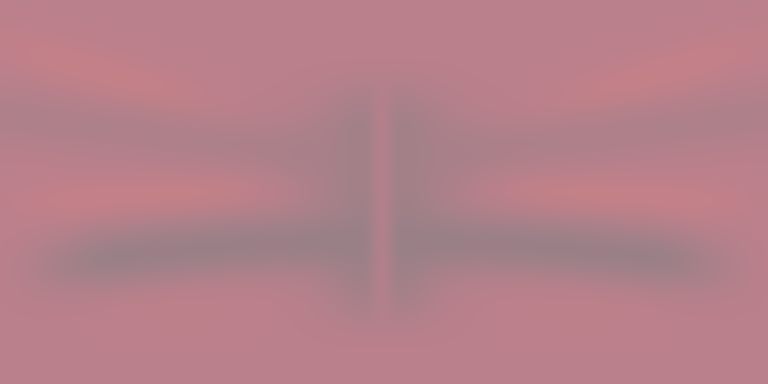
Write a Shadertoy shader that draws this background.

```glsl
// Soft, mirrored grey bands and rosy glows around a slim vertical stem.

const vec3 ROSE  = vec3(0.730, 0.500, 0.548);
const vec3 GREY  = vec3(0.592, 0.502, 0.525);
const vec3 CORAL = vec3(0.785, 0.500, 0.525);

const float AXIS_X       = 0.995;  // mirror axis, in canvas heights
const float STEM_WIDTH   = 0.175;
const float STEM_SHADE   = 0.78;
const float SEAM_WIDTH   = 0.030;
const float SEAM_LIGHT   = 0.72;
const float LOWER_SHADE  = 0.92;
const float UPPER_SHADE  = 0.36;
const float GLOW_AMOUNT  = 0.75;

// Bell curve with value 1 at zero and 1/e at the given width.
float bell(float offset, float width) {
    float t = offset / width;
    return exp(-t * t);
}

// Smooth plateau between two soft edges.
float window(float v, float start, float end, float softness) {
    return smoothstep(start - softness, start + softness, v)
         * (1.0 - smoothstep(end - softness, end + softness, v));
}

void mainImage(out vec4 fragColor, in vec2 fragCoord) {
    vec2 p = fragCoord / iResolution.xy * vec2(2.0, 1.0);
    float side = abs(p.x - AXIS_X);

    // Central stem, widest in its upper half
    float spread = STEM_WIDTH * (0.85 + 0.3 * bell(p.y - 0.60, 0.18));
    float stem = STEM_SHADE * bell(side, spread) * window(p.y, 0.18, 0.76, 0.11);

    // Lower band droops outward; upper band rises outward
    float lowerY = 0.372 - 0.085 * side * side;
    float lower = LOWER_SHADE * bell(p.y - lowerY, 0.080)
                * (1.0 - smoothstep(0.68, 1.04, side));
    float upperY = 0.575 + 0.125 * side;
    float upper = UPPER_SHADE * bell(p.y - upperY, 0.075)
                * smoothstep(0.05, 0.25, side);

    // Merge the shades, then lift the seam along the axis
    float shade = 1.0 - (1.0 - stem) * (1.0 - lower) * (1.0 - upper);
    float seam = SEAM_LIGHT * bell(side, SEAM_WIDTH) * window(p.y, 0.16, 0.78, 0.10);
    shade *= 1.0 - seam;

    // Warm glows between the bands
    float highGlow = bell(p.y - (0.605 + 0.28 * side), 0.065)
                   * window(side, 0.48, 0.98, 0.20);
    float midGlow = bell(p.y - (0.515 - 0.045 * side), 0.055)
                  * window(side, 0.32, 0.92, 0.18);
    float lowGlow = 0.3 * bell(p.y - 0.20, 0.08) * window(side, 0.35, 0.70, 0.18);
    float glow = GLOW_AMOUNT * (highGlow + midGlow + lowGlow);

    vec3 color = mix(ROSE, CORAL, min(glow, 1.0));
    color = mix(color, GREY, shade);
    fragColor = vec4(color, 1.0);
}
```
